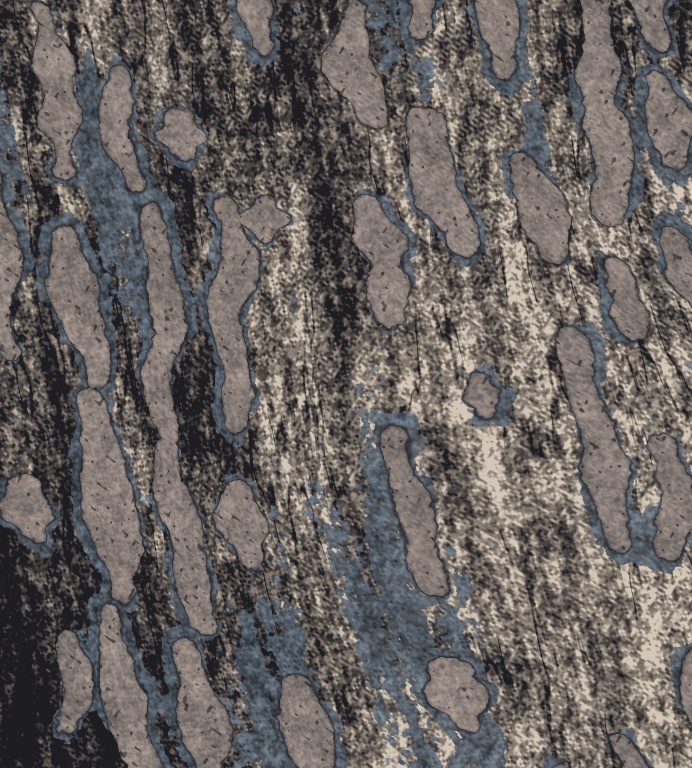
Reproduce this texture procedurally as a WebGL 2 fragment shader.

```glsl
#version 300 es
precision highp float;
// Weathered wood with long, pinkish brown crust patches running down the grain.
// Stretched noise builds the wood; jittered cells of wobbly capsules build the
// patches, whose distance field also places the slate rims and dark outlines.
uniform vec2 u_resolution;
out vec4 fragColor;

const vec2 CELL = vec2(0.108, 0.275);
const vec3 NEAR_BLACK = vec3(0.11, 0.11, 0.13);
const vec3 UMBER = vec3(0.29, 0.265, 0.26);
const vec3 WOOD_MID = vec3(0.51, 0.47, 0.43);
const vec3 WOOD_PALE = vec3(0.83, 0.78, 0.72);
const vec3 SLATE = vec3(0.31, 0.35, 0.395);
const vec3 PATCH_DARK = vec3(0.39, 0.365, 0.36);
const vec3 PATCH_PALE = vec3(0.69, 0.625, 0.59);

float hash(vec2 p) {
    return fract(sin(dot(p, vec2(127.1, 311.7))) * 43758.5453);
}

float noise(vec2 p) {
    vec2 i = floor(p), f = fract(p);
    f = f * f * (3.0 - 2.0 * f);
    return mix(mix(hash(i), hash(i + vec2(1, 0)), f.x),
               mix(hash(i + vec2(0, 1)), hash(i + vec2(1, 1)), f.x), f.y);
}

// Octaves are turned against each other to hide the lattice.
float fbm(vec2 p) {
    float sum = 0.0, amp = 0.533;
    for (int i = 0; i < 4; i++) {
        sum += amp * noise(p);
        p = p * 2.03 + vec2(17.3, 9.1);
        amp *= 0.5;
    }
    return sum;
}

vec2 turned(vec2 p) {
    return mat2(0.8, 0.6, -0.6, 0.8) * p;
}

// Lean and bend the plane so that the grain runs vertically in it.
vec2 grainSpace(vec2 p) {
    float bend = 0.07 * (noise(p * vec2(2.2, 2.6) + 4.0) - 0.5);
    return vec2(p.x + 0.15 * p.y + bend, p.y);
}

// Vertical capsule with a wandering spine and an uneven, tapered width.
float capsule(vec2 p, float halfLength, float radius, float seed) {
    p.x += 0.036 * (noise(vec2(p.y * 13.0, seed)) - 0.5);
    float taper = 1.0 - 0.45 * smoothstep(0.2, 1.0, abs(p.y) / halfLength);
    float width = radius * taper * (0.6 + 0.8 * noise(vec2(p.y * 26.0, seed + 7.0)));
    p.y -= clamp(p.y, -halfLength, halfLength);
    return length(p) - width;
}

// Distance to the nearest patch, over the cells around p.
float patches(vec2 p) {
    float column = floor(p.x / CELL.x);
    float d = 1.0;
    for (int i = -1; i <= 1; i++) {
        float cx = column + float(i);
        float shift = hash(vec2(cx, 3.7)) * CELL.y;
        float row = floor((p.y + shift) / CELL.y);
        for (int j = -1; j <= 1; j++) {
            vec2 id = vec2(cx, row + float(j));
            if (hash(id + 31.0) < 0.06) continue;
            vec2 jitter = vec2(hash(id + 5.0), hash(id + 11.0)) - 0.5;
            vec2 centre = (id + 0.5 + jitter * vec2(0.4, 0.25)) * CELL - vec2(0.0, shift);
            float halfLength = mix(0.015, 0.155, hash(id + 19.0));
            float radius = mix(0.023, 0.037, hash(id + 23.0));
            d = min(d, capsule(p - centre, halfLength, radius, hash(id) * 90.0));
        }
    }
    float lobes = 0.012 * (fbm(turned(p) * 42.0) - 0.5);
    return d + lobes + 0.007 * (fbm(p * 120.0 + 33.0) - 0.5);
}

vec3 woodRamp(float t) {
    vec3 c = mix(NEAR_BLACK, UMBER, smoothstep(0.04, 0.36, t));
    c = mix(c, WOOD_MID, smoothstep(0.32, 0.64, t));
    return mix(c, WOOD_PALE, smoothstep(0.60, 1.0, t));
}

// Streaks, splinters and grit, paler towards the right.
vec3 wood(vec2 p, float across) {
    float streak = fbm(p * vec2(24.0, 3.0)) - 0.5;
    float fibre = fbm(p * vec2(120.0, 28.0) + 40.0) - 0.5;
    float chip = fbm(turned(p) * 70.0 + 25.0) - 0.5;
    float grit = noise(turned(p) * 290.0) - 0.5;
    float region = fbm(p * vec2(4.0, 2.0) + 8.0) - 0.5;
    float tone = 0.37 + 0.24 * across + 0.85 * streak + 0.85 * fibre
               + 0.65 * chip + 0.65 * grit + 0.9 * region;
    float crack = abs(fbm(p * vec2(32.0, 5.0) + 60.0) - 0.5);
    float broken = smoothstep(0.45, 0.6, noise(p * vec2(20.0, 14.0) + 3.0));
    tone -= 0.4 * broken * (1.0 - smoothstep(0.0, 0.04, crack));
    return woodRamp(tone);
}

// Granular surface with small dark pits.
vec3 patchSurface(vec2 p, float d) {
    float mottle = fbm(p * 26.0 + 2.0) - 0.5;
    float grain = fbm(turned(p) * 150.0) - 0.5;
    float grit = noise(turned(p) * 310.0 + 9.0) - 0.5;
    float tone = 0.48 + 0.7 * mottle + 0.75 * grain + 0.5 * grit;
    vec3 c = mix(PATCH_DARK, PATCH_PALE, clamp(tone, -0.1, 1.2));
    float pit = smoothstep(0.82, 0.93, noise(turned(p) * 150.0 + 70.0));
    c *= 1.0 - 0.45 * pit;
    return c * mix(0.84, 1.0, smoothstep(0.0, 0.005, -d));
}

void main() {
    vec2 uv = gl_FragCoord.xy / u_resolution.y;
    float pixel = 0.8 / u_resolution.y;
    vec2 p = grainSpace(uv);
    float d = patches(p);
    vec3 colour = wood(p, gl_FragCoord.x / u_resolution.x);

    // Slate crust: broken, ragged rims plus a few loose bands.
    float rough = fbm(turned(p) * 95.0 + 51.0);
    float rim = 0.055 * (fbm(p * vec2(16.0, 7.0) + 13.0) - 0.38) + 0.016 * (rough - 0.5);
    float band = smoothstep(0.62, 0.65, fbm(p * vec2(13.0, 2.6) + 90.0) + 0.25 * (rough - 0.5));
    float crust = max(1.0 - smoothstep(-0.001, 0.002, d - rim), band);
    float grit = noise(turned(p) * 270.0 + 5.0);
    vec3 crustColour = SLATE * (0.2 + 1.0 * rough + 0.6 * grit);
    colour = mix(colour, crustColour, 0.88 * crust);

    // Dark outline of varying weight, then the patch itself.
    float outline = 0.002 + 0.006 * noise(p * 36.0 + 80.0);
    colour = mix(colour, NEAR_BLACK, 0.7 * (1.0 - smoothstep(0.0, outline, d)));
    colour = mix(colour, patchSurface(p, d), 1.0 - smoothstep(-pixel, pixel, d));
    fragColor = vec4(clamp(colour, 0.0, 1.0), 1.0);
}
```
